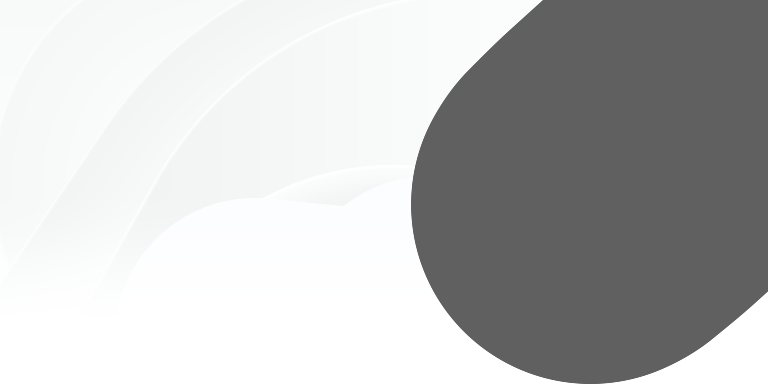
This background is drawn by a Shadertoy shader. Its source:

```glsl
const vec3 WHITE = vec3(1.0);
const vec3 MIST = vec3(0.984, 0.992, 0.990);
const vec3 SILVER = vec3(0.943, 0.951, 0.951);
const vec3 CLOUD = vec3(0.988, 0.992, 1.0);
const vec3 CHARCOAL = vec3(0.378);

// Signed distance to a disc
float disc(vec2 p, vec2 center, float radius) {
    return length(p - center) - radius;
}

// Signed distance to a disc swept endlessly along a direction
float sweptDisc(vec2 p, vec2 center, vec2 direction, float radius) {
    vec2 axis = normalize(direction);
    vec2 q = p - center;
    q -= axis * max(dot(q, axis), 0.0);
    return length(q) - radius;
}

float coverage(float d, float pixel) {
    return 1.0 - smoothstep(-0.5 * pixel, 0.5 * pixel, d);
}

// Paint a sheet with a thin bright rim just inside its edge
vec3 sheet(vec3 below, vec3 tone, float d, float rim, float pixel) {
    float glow = rim * exp(-pow((d + 0.003) / 0.005, 2.0));
    return mix(below, mix(tone, WHITE, glow), coverage(d, pixel));
}

// Blend from silver to mist across a span
vec3 shade(float strength, float t) {
    return mix(MIST, SILVER, strength * (1.0 - smoothstep(0.0, 1.0, t)));
}

vec3 curvedSheets(vec3 color, vec2 p, float pixel) {
    float outer = disc(p, vec2(0.5885, 0.5234), 0.612);
    color = sheet(color, shade(0.45, -outer / 0.4), outer, 0.6, pixel);

    vec2 middleCenter = vec2(1.1667, 0.0625);
    float middle = sweptDisc(p, middleCenter, vec2(-0.56, -0.83), 1.0833);
    vec3 middleTone = shade(0.85, 0.15 - middle / 0.45);
    color = sheet(color, middleTone, middle, 0.7, pixel);

    vec2 innerCenter = vec2(1.2448, 0.0521);
    float inner = sweptDisc(p, innerCenter, vec2(-0.49, -0.87), 0.9688);
    vec3 innerTone = shade(0.85, (p.x - 0.3) / 1.1);
    return sheet(color, innerTone, inner, 0.8, pixel);
}

vec3 lowMounds(vec3 color, vec2 p, float pixel) {
    float petal = disc(p, vec2(1.0208, -0.1276), 0.698);
    vec3 petalTone = shade(0.75, 1.0 + petal / 0.09);
    color = sheet(color, petalTone, petal, 0.8, pixel);

    float left = sweptDisc(p, vec2(0.664, 0.1198), vec2(0.995, -0.1), 0.3646);
    float right = sweptDisc(p, vec2(1.1198, 0.1797), vec2(1.0, 0.0), 0.362);
    return sheet(color, CLOUD, min(left, right), 0.0, pixel);
}

// Dark rounded bar, slightly wider along its straight sides
float barDistance(vec2 p, vec2 center, vec2 axis) {
    float along = dot(p - center, axis);
    float radius = mix(0.4674, 0.478, smoothstep(-0.15, 0.15, along));
    return sweptDisc(p, center, axis, radius);
}

void mainImage(out vec4 fragColor, in vec2 fragCoord) {
    float pixel = 1.0 / iResolution.y;
    vec2 p = fragCoord * pixel;

    vec3 color = shade(0.35, (1.2 - p.y) / 0.7);
    color = curvedSheets(color, p, pixel);
    color = lowMounds(color, p, pixel);

    // Dissolve toward white at the foot
    color = mix(WHITE, color, smoothstep(0.13, 0.5, p.y));

    float bar = barDistance(p, vec2(1.5378, 0.4674), normalize(vec2(0.74, 0.67)));
    color = mix(color, CHARCOAL, coverage(bar, pixel));
    fragColor = vec4(color, 1.0);
}
```
